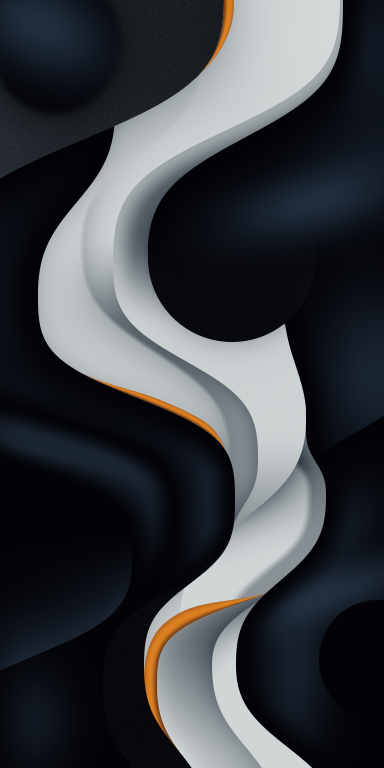
A Shadertoy shader for this background:

```glsl
// Silver ribbon with amber rims, winding down over dark navy folds.
// Edges are chains of S-shaped swings x(y); slope turns offsets into
// distances, which drive the smooth cuts, shadows and fold shading.

const vec2 SPAN = vec2(3.84, 7.68);  // canvas in drawing units, y down
const float EPS = .01;               // slope sampling step
const float GRAIN_SCALE = 45.;
const float GRAIN = .045;
const vec3 INK = vec3(.01, .012, .026);
const vec3 NAVY = vec3(.15, .21, .28);
const vec3 CHARCOAL = vec3(.135, .155, .18);
const vec3 SLATE = vec3(.16, .20, .24);
const vec3 SILVER = vec3(.85, .87, .87);
const vec3 AMBER = vec3(.86, .50, .13);
const vec3 BRONZE = vec3(.40, .20, .07);

vec2 p, row;  // position; its height and the next one
float pixel;

// Moves an edge from x to x1 between heights y0 and y1.
vec2 swing(vec2 x, float y0, float y1, float x1, float k) {
    vec2 t = clamp((row - y0) / (y1 - y0), 0., 1.);
    vec2 a = pow(t, vec2(k)), b = pow(1. - t, vec2(k));
    return mix(x, vec2(x1), a / (a + b));
}

// Signed distance, positive right of the edge.
float side(vec2 edge) {
    return (p.x - edge.x) / length(vec2(1., (edge.y - edge.x) / EPS));
}

float cover(float d) { return clamp(.5 + d / pixel, 0., 1.); }
float fade(float d, float rate) { return exp(-rate * max(d, 0.)); }
float down(float a, float b) { return smoothstep(a, b, p.y); }

float glow(float x, float y, float w, float h, float tilt) {
    vec2 q = p - vec2(x, y);
    q = vec2(q.x, q.y + q.x * tilt) / vec2(w, h);
    return exp(-dot(q, q));
}

// Cellular noise for the leather grain.
float cells(vec2 q) {
    float nearest = 1.;
    for (int i = 0; i < 9; i++) {
        vec2 c = floor(q) + vec2(i % 3 - 1, i / 3 - 1);
        vec2 h = fract(sin(c * mat2(127.1, 311.7, 269.5, 183.3)) * 4375.5);
        nearest = min(nearest, length(c + h - q));
    }
    return nearest;
}

vec3 rim(vec3 color, float d, float width) {
    float t = d / max(width, .001);
    vec3 metal = mix(BRONZE, AMBER, smoothstep(-.1, .5, t) * smoothstep(1.5, .6, t));
    return mix(color, metal, cover(d) * cover(width - d) * step(.001, width));
}

// Navy folds behind the ribbon, left then right.
vec3 backdrop(float left, float right, float panel, float grain) {
    float hollow = side(swing(swing(vec2(-.6), 3.9, 5.5, 1.32, 2.6), 5.5, 7.6, -.6, 2.6));
    float fold = side(swing(swing(vec2(-.9), 3.2, 5.2, 1.7, 2.6), 5.2, 7., .9, 2.));
    float lit = .65 * smoothstep(-.02, .25, hollow) * smoothstep(.06, -.2, fold) * down(6., 4.6);
    lit += .6 * cover(-hollow) * down(5.3, 6.2) * fade(-hollow, 1.8);
    lit += .55 * smoothstep(0., .45, fold) * down(6.2, 5.2);
    lit += .4 * glow(.35, 7.2, .35, .5, 0.);
    lit *= smoothstep(0., mix(.75, .3, down(4., 4.8)), -left) * smoothstep(0., .9, panel);

    float slope = side(swing(vec2(4.3), 3.5, 5.1, 2.9, 2.));
    float pod = length((p - vec2(3.77, 6.6)) / vec2(.58, .6)) - 1.;
    float glint = .75 * glow(3.05, 2.05, .85, .34, .22)
        + .3 * glow(3.75, 1.5, .7, .6, .2) + .4 * glow(3.75, .45, .35, .6, 0.)
        + .65 * glow(3.75, 3.75, .55, .8, 0.) * cover(-slope)
        + .4 * glow(3.4, 5.3, .45, .4, .5);
    glint += cover(pod * .58) * (.75 * glow(3.45, 5.9, .75, .28, .3)
        + .55 * glow(2.95, 6.7, .35, .8, 0.));
    lit += glint * smoothstep(0., .3, right);
    vec3 color = mix(INK, NAVY, min(lit, 1.));
    float strip = side(swing(swing(vec2(2.35), 4.9, 6.9, 1.03, 2.6), 6.9, 8.3, 1.5, 2.));
    return mix(color, INK + .02 + grain * .6, cover(strip) * cover(-left) * step(4.9, p.y));
}

// Ribbon brightness: three folds, then the second and last turns.
float ribbonTone(float left, float right, float lobe, float inner) {
    vec2 e = swing(swing(vec2(3.4), -.1, 2.7, 1.13, 2.6), 2.62, 4.6, 2.58, 2.4);
    float crest = side(swing(e, 4.6, 5.5, 2.3, 2.));
    float crease = side(swing(swing(vec2(2.), .6, 2.45, .82, 2.), 2.45, 4.6, 2.3, 2.2));
    float low = down(2.3, 3.3);
    float outer = .92 - .25 * low * fade(abs(crease), 5.) - .15 * fade(left, 9.);
    float core = .97 - low * (.15 + .42 * fade(-crest, 4.5));
    core -= .25 * fade(crease, 6.) * down(1.3, 2.3);
    float edge = mix(.7 - .4 * smoothstep(0., .25, crest), .93, low);
    edge -= .2 * fade(lobe, 9.) + .35 * down(4.3, 5.3);
    float tone = mix(mix(outer, core, smoothstep(-.03, .03, crease)), edge, cover(crest));

    float tuck = side(swing(vec2(3.06), 4.2, 6.2, 1.8, 2.));
    float second = .95 - .6 * fade(tuck, 4.5) * down(5.8, 4.9);
    second -= .4 * smoothstep(-.22, -.12, right) * down(4.3, 4.7);
    tone = mix(tone, second, cover(tuck) * step(4.2, p.y));

    float spine = side(swing(swing(vec2(3.), 5.4, 6.65, 2.12, 2.), 6.65, 8.3, 2.8, 2.));
    float shade = mix(.3, .78, down(6., 7.6)) - .25 * fade(-spine, 5.) + .2 * fade(inner, 6.);
    float bright = mix(.42, .95, smoothstep(5.9, 6.9, p.y + spine));
    return mix(tone, mix(shade, bright, cover(spine)), cover(inner) * step(5.2, p.y));
}

void mainImage(out vec4 fragColor, in vec2 fragCoord) {
    p = vec2(0., SPAN.y) + vec2(1., -1.) * SPAN * fragCoord / iResolution.xy;
    row = p.y + vec2(0., EPS);
    pixel = SPAN.x / iResolution.x;
    float grain = (cells(p * GRAIN_SCALE) - .45) * GRAIN;
    vec2 e = swing(swing(vec2(1.15), 1.1, 2.95, .38, 2.), 2.95, 5., 2.35, 2.6);
    float left = side(swing(swing(e, 5., 6.68, 1.44, 2.4), 6.68, 8.3, 2.1, 2.));
    e = swing(swing(vec2(3.43), 0., 2.75, 1.47, 2.6), 2.45, 3.3, 2.85, 2.);
    e = swing(swing(e, 3.2, 4.1, 3.06, 1.4), 4.3, 4.95, 3.26, 2.);
    float right = side(swing(swing(e, 4.95, 6.65, 2.36, 2.2), 6.65, 8.3, 3.4, 2.));
    float panel = side(swing(vec2(2.24), -.1, 2.9, -.6, 2.5));
    float inner = side(swing(swing(vec2(3.4), 5.15, 6.85, 1.57, 2.6), 6.85, 8.3, 2.1, 2.));
    float lobe = length(p - vec2(2.32, 2.58)) - .84;
    vec3 color = backdrop(left, right, panel, grain);
    color += (.025 + grain * .5) * cover(-lobe) * down(2.2, 3.);
    float tone = ribbonTone(left, right, lobe, inner) * (1. - .3 * fade(panel, 4.));
    vec3 ribbon = mix(SLATE, SILVER, clamp(tone, 0., 1.)) + grain * .2;
    ribbon = rim(ribbon, -inner, .13 * smoothstep(2.75, 1.8, p.x) * step(5.7, p.y));
    ribbon = rim(ribbon, left, .065 * down(3.72, 4.) * down(4.55, 4.2));
    ribbon = rim(ribbon, panel, .1 * down(.82, .1));
    color = mix(color, ribbon, cover(left) * cover(-right) * cover(lobe));
    // Upper panel with a rounded knob
    float knob = length((p - vec2(.55, .42)) / vec2(.65, .72)) - 1.;
    vec3 leather = (CHARCOAL * (1.1 - .18 * p.x) + grain) * (1. - .4 * fade(knob, 4.));
    vec3 sheen = mix(INK, NAVY, .85 * glow(.4, .25, .7, .48, -.3));
    leather = mix(leather, sheen, smoothstep(.08, -.1, knob));
    fragColor = vec4(clamp(mix(color, leather, cover(-panel)), 0., 1.), 1.);
}
```
